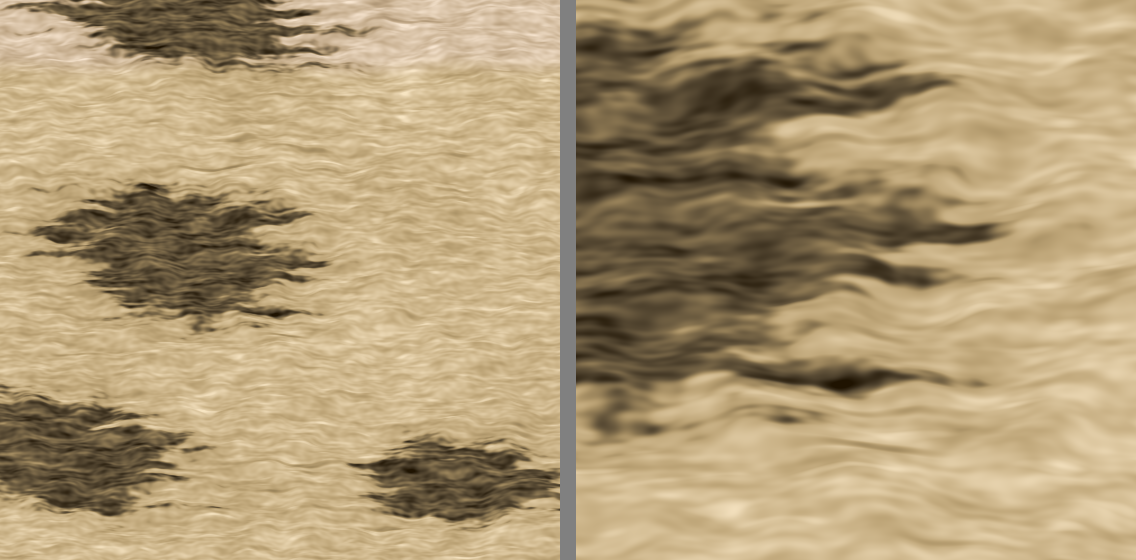
Left, the full canvas; right, a detail of the centre.
Write a Shadertoy shader that draws this texture.

```glsl
// Short sandy animal fur with ragged dark brown spots, combed sideways.
// Stretched, warped gradient noise makes the hairs; the same strands
// fray the elliptical spots. One tone value is then turned into colour.

vec2 randomGradient(vec2 cell) {
    uvec2 k = uvec2(ivec2(cell) + 4096);
    uint h = k.x * 1664525u + k.y * 22695477u;
    h = (h ^ (h >> 15)) * 747796405u;
    h = (h ^ (h >> 13)) * 277803737u;
    h ^= h >> 16;
    float angle = float(h & 65535u) / 65536.0 * 6.28319;
    return vec2(cos(angle), sin(angle));
}

// Gradient noise, roughly -1 to 1
float noise(vec2 p) {
    vec2 cell = floor(p), f = fract(p);
    vec2 u = f * f * f * (f * (f * 6.0 - 15.0) + 10.0);
    float a = dot(randomGradient(cell), f);
    float b = dot(randomGradient(cell + vec2(1, 0)), f - vec2(1, 0));
    float c = dot(randomGradient(cell + vec2(0, 1)), f - vec2(0, 1));
    float d = dot(randomGradient(cell + vec2(1, 1)), f - vec2(1, 1));
    return 1.4 * mix(mix(a, b, u.x), mix(c, d, u.x), u.y);
}

// Positive inside the spots, negative outside; ends drawn out into tufts
float spotField(vec2 p) {
    // Centre in xy, half size in zw
    vec4 spots[4] = vec4[4](
        vec4(0.33, 0.965, 0.25, 0.085), vec4(0.32, 0.545, 0.22, 0.125),
        vec4(0.12, 0.190, 0.22, 0.105), vec4(0.84, 0.140, 0.17, 0.075));
    float tuft = 0.13 * noise(p * vec2(5.0, 48.0) + 31.0)
               + 0.05 * noise(p * vec2(14.0, 90.0) + 57.0);
    float field = -2.0;
    for (int i = 0; i < 4; i++) {
        vec2 q = p - spots[i].xy;
        q.y += 0.12 * q.x + 0.015 * noise(p * 9.0 + 12.0);
        q.x += tuft;
        field = max(field, 1.0 - length(q / spots[i].zw));
    }
    return field;
}

// Brightness to fur colour: dark tones are greyer, light ones golden
vec3 furColour(float tone) {
    float gold = smoothstep(0.2, 0.75, tone);
    float bleach = smoothstep(0.72, 1.0, tone);
    vec3 fade = mix(vec3(0.0, 0.045, 0.115), vec3(0.0, 0.097, 0.275), gold);
    return tone - fade * (1.0 - 0.25 * bleach);
}

void mainImage(out vec4 fragColor, in vec2 fragCoord) {
    vec2 uv = fragCoord / iResolution.xy;

    // Wavy combing direction
    vec2 p = uv;
    p.y += 0.014 * noise(uv * vec2(5.0, 6.0) + 3.0)
         + 0.009 * noise(uv * vec2(17.0, 26.0) + 8.0);

    // Hair strands, from clumps to single hairs
    float clump = noise(p * vec2(13.0, 72.0) + 5.0);
    float strand = noise(p * vec2(24.0, 125.0) + 19.0);
    float hair = noise(p * vec2(62.0, 190.0) + 41.0);
    float grain = 0.45 * clump + 0.4 * strand + 0.28 * hair;

    // Sandy coat with soft patches and sparse brown hairs
    float patches = noise(uv * vec2(3.5, 6.0) + 14.0);
    float coat = 0.81 + 0.035 * patches + 0.17 * grain;
    float brownHair = smoothstep(0.3, 0.8, noise(p * vec2(8.0, 85.0) + 73.0));
    coat -= 0.17 * brownHair * smoothstep(-0.1, 0.5, noise(uv * 5.0 + 25.0));
    float paleHair = smoothstep(0.35, 0.8, noise(p * vec2(20.0, 110.0) + 90.0));
    coat += 0.08 * paleHair;

    // Paler band along the top
    float band = smoothstep(0.85, 0.91, uv.y + 0.03 * noise(uv * vec2(4.0, 9.0)));
    coat += 0.045 * band;

    // Spots, with dark hairs reaching past the border
    float field = spotField(p);
    float spot = smoothstep(-0.08, 0.22, field - 0.3 * grain);
    float halo = smoothstep(-0.55, 0.1, field);
    coat -= 0.06 * halo;
    float dark = 0.38 + 0.40 * grain + 0.06 * noise(uv * 14.0 + 66.0);
    float tone = clamp(mix(coat, dark, spot), 0.12, 0.97);

    vec3 colour = furColour(tone);
    colour.b += 0.05 * band * (1.0 - spot);
    fragColor = vec4(clamp(colour, 0.0, 1.0), 1.0);
}
```
